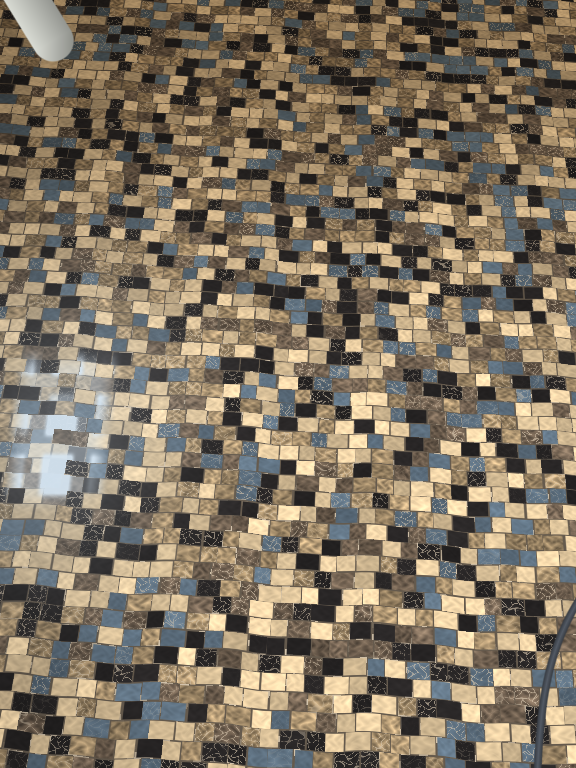
This texture is drawn by a Shadertoy shader. Its source:

```glsl
const float TILES_ACROSS = 26.0;   // along the lower edge
const float ROW_HEIGHT = 0.026;    // lowest row, share of the height
const float RECESSION = 0.35;      // shrink of the tiles towards the top
const float TILT = 0.06;           // slope of the rows
const float JOINT = 0.03;          // half joint, share of a tile
const float JITTER = 0.035;        // misplacement of single tiles
const vec3 CREAM = vec3(0.87, 0.77, 0.61);
const vec3 TAN = vec3(0.63, 0.54, 0.41);
const vec3 BROWN = vec3(0.42, 0.36, 0.30);
const vec3 SLATE = vec3(0.36, 0.43, 0.49);
const vec3 BLACK = vec3(0.15, 0.14, 0.14);
const vec3 GROUT = vec3(0.38, 0.34, 0.29);
const vec3 VEIN = vec3(0.80, 0.74, 0.65);
const vec3 GLARE = vec3(0.84, 0.90, 0.95);
const vec3 PLASTIC = vec3(0.84, 0.85, 0.82);
const vec3 CABLE = vec3(0.25, 0.27, 0.30);

float hash(vec2 p) {
    vec3 q = fract(p.xyx * vec3(0.1031, 0.1030, 0.0973));
    q += dot(q, q.yzx + 33.33);
    return fract((q.x + q.y) * q.z);
}

vec2 hash2(vec2 p) {
    return vec2(hash(p + 17.3), hash(p + 71.9));
}

// Distances to the nearest and second nearest cell points
vec2 cellular(vec2 p) {
    vec2 cell = floor(p), nearest = vec2(9.0);
    for (int j = -1; j <= 1; j++)
    for (int i = -1; i <= 1; i++) {
        vec2 c = cell + vec2(i, j);
        float d = length(c + hash2(c) - p);
        nearest.y = min(nearest.y, max(nearest.x, d));
        nearest.x = min(nearest.x, d);
    }
    return nearest;
}

// Floor plane in tile units, with foreshortening
vec2 floorPlane(vec2 uv) {
    float y = uv.y + TILT * 0.75 * (uv.x - 0.5);
    float x = uv.x - 0.5 - TILT * 1.33 * (uv.y - 0.5);
    float depth = 1.0 - RECESSION * y;
    return vec2(x * TILES_ACROSS, y / ROW_HEIGHT) / depth + 64.0;
}

vec3 stoneColour(float pick) {
    return pick < 0.30 ? CREAM : pick < 0.51 ? TAN : pick < 0.66 ? BROWN
         : pick < 0.81 ? SLATE : BLACK;
}

vec3 stone(vec2 id, vec2 local) {
    float pick = hash(id);
    vec3 colour = stoneColour(pick) * (0.86 + 0.28 * hash(id + 5.7));
    vec2 p = local * 2.6 + hash2(id) * 40.0;
    vec2 cells = cellular(p + 0.3 * sin(p.yx * 3.1));
    float mottle = cells.x - 0.45 + 0.15 * sin(p.x * 5.0 + 2.0 * sin(p.y * 4.0));
    float marbled = pick > 0.30 && pick < 0.66 ? 1.0 : 0.3;
    colour *= 1.0 + 0.55 * marbled * mottle;
    // Pale veins, only in some of the darker stones
    float vein = 1.0 - smoothstep(0.02, 0.13, cells.y - cells.x);
    float veined = step(0.30, pick) * smoothstep(0.45, 0.95, hash(id + 23.1));
    return mix(colour, VEIN, 0.65 * vein * veined);
}

void mainImage(out vec4 fragColor, in vec2 fragCoord) {
    vec2 uv = fragCoord / iResolution.xy;
    vec2 plane = floorPlane(uv);
    vec2 blur = fwidth(plane) * 0.6;

    // Rows shifted at random, with uneven tile widths
    plane.y += 0.07 * sin(plane.x * 0.7) + 0.04 * sin(plane.x * 1.9);
    float row = floor(plane.y);
    plane.x += hash(vec2(row, 3.0)) + 0.11 * sin(plane.x * 2.1 + row * 5.0);
    vec2 id = floor(plane);
    vec2 local = plane - id - 0.5;

    // Tiles and joints
    vec2 shift = (hash2(id + 9.0) - 0.5) * 2.0 * JITTER;
    vec2 inside = 0.5 - JOINT - abs(local + shift);
    vec2 cover = smoothstep(-blur, blur, inside);
    float chip = smoothstep(0.8, 1.0, hash(floor(plane * 3.0)));
    vec3 grout = mix(GROUT, VEIN, chip);
    vec3 colour = mix(grout, stone(id, local), cover.x * cover.y);

    // Room light, dimmer and warmer at the far end
    float far = smoothstep(0.45, 1.05, uv.y);
    colour *= mix(vec3(1.04), vec3(0.72, 0.67, 0.60), far);
    colour *= 1.0 - 0.15 * (1.0 - smoothstep(0.0, 0.35, uv.x));

    // Window reflection, broken by the tilt of each tile
    vec2 g = uv - vec2(0.105, 0.44);
    g.x -= 0.15 * g.y;
    vec2 pane = 1.0 - smoothstep(vec2(0.055, 0.075), vec2(0.095, 0.11), abs(g));
    float bars = smoothstep(-0.8, 0.0, sin(g.x * 75.0 + 1.5)) * smoothstep(-0.9, -0.2, sin(g.y * 80.0));
    float glint = pane.x * pane.y * mix(0.35, 1.0, bars) * smoothstep(0.1, 0.6, hash(id + 41.0));
    float haze = 0.25 * exp(-dot(g, g) * 28.0);
    colour = mix(colour, GLARE, clamp(0.85 * glint + haze, 0.0, 0.95));

    // White cylinder in the far corner
    vec2 p = vec2(uv.x * 0.75, uv.y);
    float soft = 1.0 / iResolution.y;
    vec2 start = vec2(0.018, 1.03), axis = vec2(0.051, -0.083);
    vec2 away = p - start - axis * clamp(dot(p - start, axis) / dot(axis, axis), 0.0, 1.0);
    float shade = 0.85 - 7.0 * away.x;
    colour = mix(colour, PLASTIC * shade, 1.0 - smoothstep(-soft, soft, length(away) - 0.027));

    // Cable curving off the near side
    float bend = 0.70 + 0.06 * p.y + 3.9 * p.y * p.y * p.y;
    float slope = 0.06 + 11.7 * p.y * p.y;
    float cable = abs(p.x - bend) / sqrt(1.0 + slope * slope);
    colour = mix(colour, CABLE * (1.3 - 90.0 * cable), 1.0 - smoothstep(-soft, soft, cable - 0.005));

    fragColor = vec4(clamp(colour, 0.0, 1.0), 1.0);
}
```
